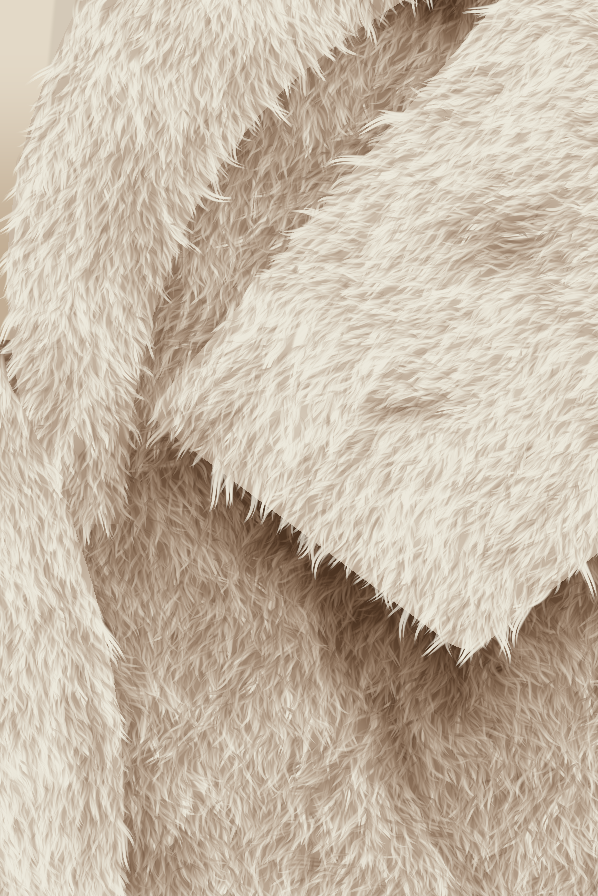
Give the GLSL for this texture, as a Shadertoy shader.

```glsl
const vec3 DARK_WOOL = vec3(0.30, 0.205, 0.135);
const vec3 WOOL_RANGE = vec3(0.61, 0.69, 0.71);
const vec3 WARMTH = vec3(0.0, 0.18, 0.29);
const vec3 WALL_LIGHT = vec3(0.89, 0.85, 0.78);
const vec3 WALL_SHADE = vec3(0.76, 0.68, 0.58);
const int LAYERS = 4;
const float TUFT_SIZE = 0.036;    // cell of the coarsest layer
const float LAYER_SCALE = 0.68;
const float LOCK_WIDTH = 0.22;    // in cells
const float ROOT_SHADE = 0.24;
const float TIP_LIGHT = 0.08;
const float EDGE_SHADE = 0.13;
const float HAIR_FREQUENCY = 1300.0;
const float HAIR_CONTRAST = 0.07;
const float LOCK_VARIETY = 0.27;

// rank orders overlapping garments; a negative tone means bare wall
struct Coat { vec2 flow; float tone; float curl; float rank; };

vec4 hash4(vec2 p) {
    vec4 q = fract(p.xyxy * vec4(0.1031, 0.1030, 0.0973, 0.1099));
    q += dot(q, q.wzxy + 33.33);
    return fract((q.xxyz + q.yzzw) * q.zywx);
}

float smoothMax(float a, float b, float k) {
    float h = max(k - abs(a - b), 0.0) / k;
    return max(a, b) + h * h * k * 0.25;
}

float glow(vec2 p, vec2 centre, vec2 size) {
    vec2 q = (p - centre) / size;
    return exp(-dot(q, q));
}

vec2 turn(vec2 v, float a) {
    return vec2(v.x * cos(a) - v.y * sin(a), v.x * sin(a) + v.y * cos(a));
}

float waves(vec2 p) {
    return 0.6 * sin(p.x * 27.0 + 2.0 * sin(p.y * 19.0))
         + 0.4 * sin(p.y * 57.0 - p.x * 31.0 + 2.0 * sin(p.x * 39.0));
}

vec3 wool(float t) {
    t = clamp(t, 0.0, 1.03);
    return DARK_WOOL + WOOL_RANGE * t - WARMTH * max(t * (1.0 - t), 0.0);
}

Coat coatAt(vec2 p) {
    float down = 1.0 - p.y;
    float wave = waves(p);
    // Outlines of the large sleeve, the collar and the lower left cuff
    float sleeveTop = dot(p - vec2(0.547, 1.0), vec2(-0.761, 0.649));
    float sleeveHem = smoothMax(dot(p - vec2(0.169, 0.512), vec2(-0.601, -0.799)),
                                dot(p - vec2(0.521, 0.245), vec2(0.626, -0.781)), 0.03);
    float sleeve = smoothMax(sleeveTop + 0.008, sleeveHem + 0.016, 0.03);
    float collarRight = 0.121 + 0.336 * exp(-down / 0.195);
    float collarLeft = 0.008 + 0.845 * pow(down - 0.3125, 2.0);
    float collar = max(max(collarLeft - p.x, p.x - collarRight + 0.005), down - 0.585);
    float cuff = p.x - 0.148 + 0.576 * pow(down - 0.898, 2.0);

    Coat c;
    if (cuff < -0.010) {
        c = Coat(vec2(0.12 + 0.25 * smoothstep(-0.06, 0.0, cuff), -1.0), 1.01, 0.35, 3.0);
        c.tone -= 0.18 * glow(vec2(cuff, p.y), vec2(-0.045, 0.22), vec2(0.022, 0.17));
        c.tone -= 0.14 * glow(p, vec2(0.02, 0.47), vec2(0.04, 0.05));
    } else if (sleeve < 0.0) {
        float hang = smoothstep(-0.30, -0.02, sleeveHem);
        c = Coat(mix(vec2(-1.0, -0.38), vec2(-0.42, -1.0), hang), 1.01, 0.45, 2.0);
        c.tone -= 0.24 * glow(p, vec2(0.57, 0.73), vec2(0.10, 0.035));
        c.tone -= 0.28 * glow(p, vec2(0.455, 0.542), vec2(0.045, 0.012));
        c.tone -= 0.16 * glow(p, vec2(0.20, 0.50), vec2(0.07, 0.05));
        c.tone -= 0.08 * smoothstep(-0.06, 0.0, sleeveHem);
    } else if (collar < 0.0) {
        float side = 2.0 * (p.x - collarLeft) / (collarRight - collarLeft) - 1.0;
        c = Coat(vec2(0.7 * side - 0.1, -1.0), 0.99, 0.42, 1.0);
        c.tone -= 0.17 * smoothstep(0.30, 0.58, down) + 0.10 * smoothstep(0.3, 1.0, side);
        c.tone -= 0.12 * glow(p, vec2(0.15, 0.76), vec2(0.05, 0.08));
    } else if (p.x < collarLeft && down < 0.38) {
        c = Coat(vec2(0.0, -1.0), -1.0, 0.0, 0.0);
    } else {
        // Lining above, shaded body below
        float lining = 0.72 - 0.55 * glow(p, vec2(0.495, 1.0), vec2(0.06, 0.035))
                     - 0.15 * exp(-max(p.x - collarRight, 0.0) / 0.03)
                     + 0.08 * glow(p, vec2(0.23, 0.70), vec2(0.06, 0.06));
        float crease = p.x - 0.352 - 0.5 * (down - 0.651) - 0.012 * sin(down * 40.0);
        float body = 0.89 - 0.72 * exp(-max(sleeveHem, 0.0) / 0.085) * mix(1.0, 0.68, smoothstep(0.46, 0.6, p.x))
                   - 0.24 * exp(-pow(crease / 0.026, 2.0)) * smoothstep(0.64, 0.70, down) * (1.3 - 0.6 * down)
                   + 0.06 * exp(-pow((crease + 0.07) / 0.05, 2.0))
                   - 0.18 * exp(-max(cuff, 0.0) / 0.035)
                   - 0.14 * glow(p, vec2(0.20, 0.03), vec2(0.08, 0.05));
        float lower = smoothstep(0.46, 0.55, down);
        c = Coat(vec2(mix(-0.45, 0.25 * sin(p.x * 14.0), lower), -1.0), mix(lining, body, lower), 0.85, 0.0);
    }
    c.flow = turn(normalize(c.flow), wave * c.curl * 0.8);
    c.tone += c.tone < 0.0 ? 0.0 : 0.06 * wave;
    return c;
}

void mainImage(out vec4 fragColor, in vec2 fragCoord) {
    vec2 p = fragCoord / iResolution.y;
    Coat ground = coatAt(p);
    float seam = smoothstep(0.058, 0.064, p.x + 0.1 * (1.0 - p.y));
    vec3 wall = mix(WALL_SHADE, WALL_LIGHT, smoothstep(0.70, 0.95, p.y)) - 0.06 * seam;
    vec3 color = ground.tone < 0.0 ? wall : wool(ground.tone - 0.2);
    float top = ground.rank;

    // Curved locks centred on scattered seeds, coarse to fine
    float cell = TUFT_SIZE;
    for (int layer = 0; layer < LAYERS; layer++) {
        float fineness = float(layer) / float(LAYERS - 1);
        vec2 home = floor(p / cell);
        for (int j = -2; j <= 2; j++)
        for (int i = -2; i <= 2; i++) {
            vec2 id = home + vec2(i, j);
            vec4 h = hash4(id + float(layer) * 37.0 + 11.0);
            vec2 seed = (id + h.xy) * cell;
            vec2 rel = (p - seed) / cell;
            if (dot(rel, rel) > 4.0) continue;
            Coat c = coatAt(seed);
            if (c.tone < 0.0) continue;
            vec2 dir = turn(c.flow, (h.z - 0.5) * (0.3 + c.curl));
            float along = dot(rel, dir) / mix(1.2, 1.8, h.w);
            if (abs(along) >= 1.0) continue;
            float bend = (h.x - 0.5) * (0.5 + c.curl);
            float across = dot(rel, vec2(-dir.y, dir.x)) + bend * along * along
                         + 0.10 * sin(along * 4.0 + h.y * 6.3);
            float width = LOCK_WIDTH * (1.0 - 0.8 * along * along);
            float rim = abs(across) / width;
            float hair = sin(across * cell * HAIR_FREQUENCY + h.z * 40.0);
            // The lock parts into separate hairs toward its tip
            float cover = (1.0 - smoothstep(0.5, 1.0, rim)) * smoothstep(-1.0, -0.5, along);
            cover *= smoothstep(-0.2, 0.7, hair + 1.9 - 2.0 * along) * (1.0 - smoothstep(0.6, 1.0, along));
            cover *= mix(0.95, 0.55, fineness) * (1.0 - smoothstep(0.3, 0.9, top - c.rank));
            float tone = c.tone + mix(-ROOT_SHADE, TIP_LIGHT, smoothstep(-0.9, 0.4, along));
            tone += LOCK_VARIETY * (0.7 + 0.5 * c.curl) * (h.w - 0.5) - EDGE_SHADE * rim * rim;
            tone += HAIR_CONTRAST * hair;
            color = mix(color, wool(tone), cover);
            top = mix(top, c.rank, cover);
        }
        cell *= LAYER_SCALE;
    }
    fragColor = vec4(color, 1.0);
}
```
